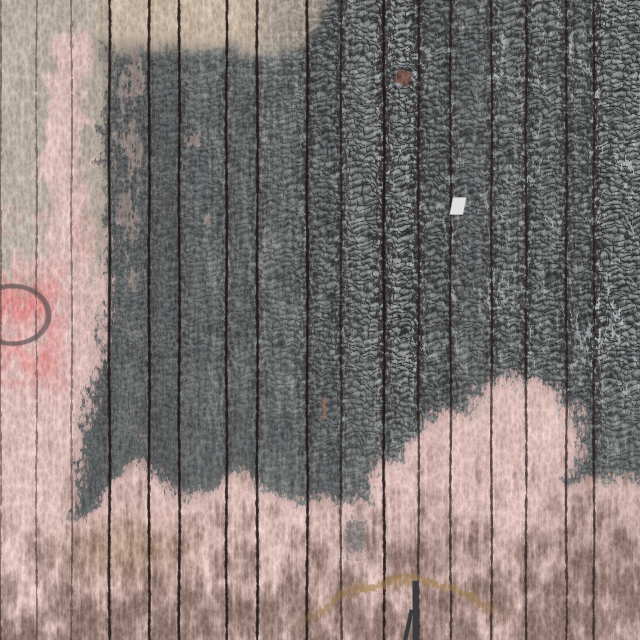
This texture is drawn by a Shadertoy shader. Its source:

```glsl
// A weathered plank wall: pale pink paint around a large charred field.
// Distance functions place the char and paint; layered cellular noise
// frays the borders, streaks the wood and raises the burnt crackle.

const float SEAMS[17] = float[17](.001, .057, .112, .171, .233, .280, .354, .402, .480,
  .533, .600, .654, .704, .768, .822, .885, .928);

vec2 hash2(vec2 p) {
  return fract(sin(vec2(dot(p, vec2(127.1, 311.7)), dot(p, vec2(269.5, 183.3)))) * 43758.5);
}

// Distances to the nearest and second nearest cell points
vec2 cells(vec2 p) {
  vec2 id = floor(p), f = fract(p), near = vec2(8.);
  for (int i = 0; i < 9; i++) {
    vec2 o = vec2(i % 3 - 1, i / 3 - 1);
    float d = length(o + hash2(id + o) - f);
    near = d < near.x ? vec2(d, near.x) : vec2(near.x, min(near.y, d));
  }
  return near;
}

// Layered cellular noise, centred near zero
float blotch(vec2 p) {
  float sum = 0., amp = .5;
  for (int i = 0; i < 3; i++) {
    sum += amp * (cells(p).x - .45);
    p = p * 2.1 + 7.3;
    amp *= .55;
  }
  return sum;
}

float bump(float x, float centre, float width) {
  x = (x - centre) / width;
  return exp(-x * x);
}

float spot(vec2 p, vec2 centre, vec2 size) {
  p = (p - centre) / size;
  return exp(-dot(p, p));
}

float box(vec2 p, vec2 halfSize) {
  vec2 d = abs(p) - halfSize;
  return max(d.x, d.y);
}

// Positive inside the charred field
float charField(vec2 p) {
  float left = p.x - .164 + .048 * smoothstep(.52, .24, p.y);
  float top = .927 - p.y - .016 * bump(p.x, .41, .03) + .2 * smoothstep(.46, .58, p.x);
  float ground = .215 + .055 * bump(p.x, .215, .05) + .042 * bump(p.x, .375, .05)
    + .06 * bump(p.x, .8, .1) + .03 * smoothstep(.88, .95, p.x) - .025 * bump(p.x, .125, .025);
  float hill = min(length(p - vec2(.812, .312)) - .094, length(p - vec2(.725, .25)) - .107);
  hill = min(hill, length(p - vec2(.635, .225)) - .06);
  return min(min(left, top), min(p.y - ground, hill));
}

void mainImage(out vec4 fragColor, in vec2 fragCoord) {
  vec2 p = fragCoord / iResolution.xy;
  float x = p.x, y = p.y, gap = 1., plank = 0.;
  for (int i = 0; i < 17; i++) {
    gap = min(gap, abs(x - SEAMS[i] + .0006 * sin(y * 19. + float(i) * 4.)));
    plank += step(SEAMS[i], x);
  }
  vec2 tone = hash2(vec2(plank, 3.));
  float rag = blotch(p * vec2(24., 15.));
  float fine = blotch(p * vec2(140., 75.));
  float streak = blotch(p * vec2(110., 9.) + plank * 5.);

  // Pink paint, bare beige wood above, brown grime below
  float bare = smoothstep(.5, .64, y + rag * .5);
  bare *= 1. - .9 * smoothstep(.4, .65, bump(x, .105, .04) * smoothstep(1., .9, y) + rag * 1.6);
  vec3 paint = mix(vec3(.86, .74, .72), vec3(.72, .68, .63), bare);
  paint = mix(paint, vec3(.8, .72, .64), .7 * smoothstep(.9, .95, y) * smoothstep(.13, .2, x));
  float grime = smoothstep(.23, -.06, y + rag * .5 + streak * .15 + .04 * smoothstep(.1, 0., x))
    + .55 * spot(p, vec2(.66, .135), vec2(.12, .035)) + .5 * spot(p, vec2(.96, .14), vec2(.1));
  paint = mix(paint, vec3(.53, .44, .41), min(grime, 1.) * .85);
  paint = mix(paint, vec3(.62, .52, .4), .45 * spot(p, vec2(.2, .14), vec2(.09, .05)));
  float red = smoothstep(.018, -.02, box(p - vec2(.035, .485), vec2(.065, .085)) + rag * .15)
    + .6 * spot(p, vec2(.135, .635), vec2(.016, .03));
  paint = mix(paint, vec3(.87, .53, .53), red * clamp(.5 + rag * 2.5, 0., .9));
  paint += fine * .28 + streak * .15 + rag * .1 + (tone.x - .5) * .04;

  // Charred wood, rougher towards the right
  float rough = mix(.35, 1., smoothstep(.35, .66, x)) * (.6 + .5 * tone.y + .4 * bump(x, .627, .03));
  rough *= .35 + .65 * smoothstep(.22, .5, y);
  vec2 scale = p * vec2(66., 125.) + rag * 2.5;
  vec2 crack = cells(scale);
  float lit = cells(scale + vec2(.12, .35)).x - crack.x;
  float pale = clamp(.42 + (tone.x - .5) * .4 + streak * 1.8 + rag, 0., 1.);
  vec3 burnt = mix(vec3(.345, .355, .36), vec3(.48, .495, .49), pale);
  burnt += lit * rough * .4 + fine * .26;
  burnt = mix(burnt, vec3(.14), rough * .6 * smoothstep(.15, .02, crack.y - crack.x));
  float flakes = smoothstep(.009, 0., gap + fine * .06) * rough
    + .6 * smoothstep(.06, .14, streak + fine * .6) * smoothstep(.33, .25, x);
  burnt = mix(burnt, vec3(.2, .175, .175), .7 * min(flakes, 1.));
  float ash = smoothstep(.15, .29, fine + rag * .6 + .15 * spot(p, vec2(.94, .49), vec2(.06, .05)));
  burnt = mix(burnt, vec3(.72, .75, .76), ash * rough * .7 * smoothstep(.45, .8, x));

  // Worn planks and frayed border, softer along the top
  float worn = .8 * bump(x, .203, .025) * smoothstep(.4, .7, y)
    + spot(p, vec2(.3, .78), vec2(.018, .015)) + spot(p, vec2(.325, .655), vec2(.01, .013));
  worn = smoothstep(.5, .85, worn + rag * 1.5 + fine + streak);
  burnt = mix(burnt, vec3(.6, .53, .51) + fine * .3, .75 * worn);
  float soft = .011 + .012 * smoothstep(.85, .95, y);
  float burn = smoothstep(-soft, soft, charField(p) + rag * .05 + fine * .05);
  float stain = spot(p, vec2(.555, .165), vec2(.025, .035)) + fine + rag;
  burn = max(burn, .65 * smoothstep(.45, .65, stain));
  burn = max(burn, .45 * smoothstep(.36, .47, x + rag * .1) * smoothstep(.88, .92, y));
  vec3 col = mix(paint, burnt, burn);
  float scuff = spot(p, vec2(.507, .36), vec2(.004, .028)) + fine;
  col = mix(col, vec3(.62, .42, .33), .7 * smoothstep(.4, .7, scuff));

  // Plank seams, deepest between the middle boards
  float depth = smoothstep(.15, .17, x) * (1. - .45 * smoothstep(.61, .64, x) - .6 * bump(x, .533, .02));
  float seam = smoothstep(.0022 + .0012 * depth, .0006, gap + fine * .003);
  col = mix(col, vec3(.12, .09, .09), seam * (.4 + .5 * depth));

  // Sprayed loop, ochre arc and dark stakes
  float loop = abs(length((p - vec2(.02, .508)) / vec2(.056, .045)) - 1.) * .05;
  col = mix(col, vec3(.36, .31, .32), .7 * smoothstep(.006, .002, loop));
  float arc = abs(y - .093 + 2.6 * (x - .635) * (x - .635) + rag * .02) + fine * .02;
  col = mix(col, vec3(.62, .49, .31), .6 * smoothstep(.009, .002, arc) * smoothstep(.17, .12, abs(x - .625)));
  float stake = min(box(p - vec2(.649, .04), vec2(.004, .052)), box(p - vec2(.633 + y * .22, 0.), vec2(.003, .047)));
  col = mix(col, vec3(.23, .23, .25), smoothstep(.002, -.001, stake));

  // Rusty plate and pale tag
  float plate = box(mat2(.9, .4, -.4, .9) * (p - vec2(.63, .879)), vec2(.011, .01));
  col = mix(col, vec3(.45, .33, .3) + fine * .4, smoothstep(.002, -.001, plate));
  float tag = box(p - vec2(.58 + y * .2, .678), vec2(.01, .013));
  col = mix(col, vec3(.88), smoothstep(.002, -.001, tag));
  fragColor = vec4(clamp(col, 0., 1.), 1.);
}
```
